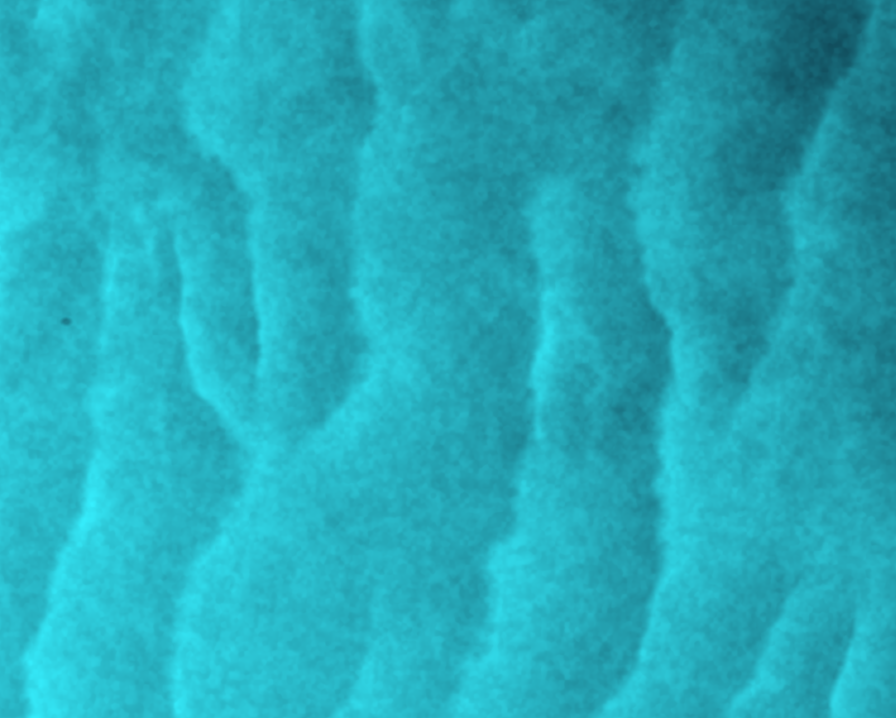
A Shadertoy shader for this texture:

```glsl
// Soft turquoise sand ripples seen through shallow water, with forked crests and murky patches.
#define SPACING 0.19
#define SLANT 0.09
#define WARP 0.10
#define FORKS 12
#define CREST_WIDTH 0.13
#define RIPPLE 0.135
#define VEINS 0.045
#define MOTTLE 0.085
#define GRAIN 0.070
#define MURK 0.14
#define DEEP vec3(0.09, 0.41, 0.47)
#define BRIGHT vec3(0.18, 0.80, 0.86)

const float TAU = 6.2831853;

vec3 hash3(vec2 p) {
    vec3 q = fract(p.xyx * vec3(0.1031, 0.1030, 0.0973));
    q += dot(q, q.yzx + 33.33);
    return fract((q.xxy + q.yzz) * q.zyx);
}

// Cellular noise: each cell's random weight is blended by distance, -0.5 to 0.5
float cells(vec2 p) {
    vec2 id = floor(p), f = fract(p);
    vec2 sum = vec2(0.0);
    for (int j = -1; j <= 1; j++)
    for (int i = -1; i <= 1; i++) {
        vec2 o = vec2(i, j);
        vec3 h = hash3(id + o + 57.0);
        vec2 d = o + 0.15 + 0.7 * h.xy - f;
        float w = exp(-4.5 * dot(d, d));
        sum += vec2(h.z * w, w);
    }
    return sum.x / sum.y - 0.5;
}

float layeredCells(vec2 p) {
    float total = 0.0, amp = 0.45;
    for (int i = 0; i < 5; i++) {
        total += amp * cells(p);
        p = mat2(1.6, 1.2, -1.2, 1.6) * p + 7.3;
        amp *= 0.68;
    }
    return total;
}

// Gap between the nearest and second nearest cell point: zero on the borders
float cellGap(vec2 p) {
    vec2 id = floor(p), f = fract(p);
    vec2 nearest = vec2(9.0);
    for (int j = -1; j <= 1; j++)
    for (int i = -1; i <= 1; i++) {
        vec2 o = vec2(i, j);
        float d = length(o + 0.1 + 0.8 * hash3(id + o + 91.0).xy - f);
        nearest = d < nearest.x ? vec2(d, nearest.x) : vec2(nearest.x, min(nearest.y, d));
    }
    return nearest.y - nearest.x;
}

// Ripple phase; each fork adds one turn, so a crest splits or ends there.
// The second value fades the relief close to a fork.
vec2 ripplePhase(vec2 p) {
    float bend = WARP * cells(p * vec2(3.2, 2.8)) + 0.48 * WARP * cells(p * 9.0 + 4.0)
               + 0.14 * WARP * cells(p * 26.0) + 0.08 * WARP * cells(p * 65.0)
               + 0.016 * sin(8.0 * p.y + 3.0 * p.x) + 0.008 * sin(17.0 * p.y - 5.0 * p.x);
    float phase = (p.x - SLANT * p.y + bend) / SPACING;
    float relief = 1.0;
    for (int i = 0; i < FORKS; i++) {
        float n = float(i);
        vec2 centre = fract(vec2(0.618, 0.755) * n + vec2(0.33, 0.42)) * vec2(1.25, 1.0);
        vec2 d = (p - centre) * vec2(1.0, 0.55);
        float turn = mod(n, 2.0) * 2.0 - 1.0;
        phase += turn * atan(d.y, d.x) / TAU;
        relief *= smoothstep(0.0, 0.04, length(d));
    }
    return vec2(phase, relief);
}

// Steep lit edge on the left, long slope into shade on the right
float crestProfile(float phase) {
    float t = fract(phase);
    float slope = 1.0 - smoothstep(0.0, 0.95, t);
    float rim = 0.18 * exp(-pow((t - CREST_WIDTH) / 0.07, 2.0));
    return smoothstep(0.0, CREST_WIDTH, t) * (slope + rim);
}

void mainImage(out vec4 fragColor, in vec2 fragCoord) {
    vec2 p = fragCoord / iResolution.y;
    float right = iResolution.x / iResolution.y;

    // Ripples, stronger in some places than in others
    vec2 ripple = ripplePhase(p);
    float strength = 1.0 + 0.9 * cells(p * 3.5 + 20.0) + 0.7 * cells(p * 11.0 + 5.0);
    float shade = (crestProfile(ripple.x) - 0.42) * ripple.y * strength * RIPPLE;

    // Light falls off to the right and to the top
    float light = 0.674 - 0.125 * (p.x - 0.5 * right) - 0.095 * (p.y - 0.5) + shade;

    // Faint net of small tall hollows with soft bright borders, in scattered places
    float cloud = layeredCells(p * 7.0 + 11.0);
    vec2 sway = 0.10 * vec2(cells(p * 9.0 + 31.0), cells(p * 9.0 + 47.0))
              + 0.025 * vec2(cells(p * 30.0 + 3.0), cells(p * 30.0 + 17.0));
    float gap = cellGap((p + sway) * vec2(9.5, 4.2));
    float place = smoothstep(-0.08, 0.22, cells(p * 3.0 + 63.0)) * (0.8 + 1.2 * cells(p * 8.0 + 71.0));
    light += VEINS * place * (0.8 * exp(-pow(gap / 0.18, 2.0)) - 0.7 * smoothstep(0.05, 0.5, gap) + 0.15);

    // Cloudy mottling and fine grain
    light += MOTTLE * cloud;
    light += GRAIN * (cells(p * 75.0) + 0.8 * cells(p * 150.0));

    // Murky patches: the upper right corner and a small one below the middle
    float corner = smoothstep(0.6, 0.0, length(p - vec2(right, 1.0)) + 0.45 * cloud);
    float patchy = smoothstep(0.1, 0.0, length(p - vec2(0.82, 0.43)) + 0.18 * cloud);
    light -= MURK * corner + 0.4 * MURK * patchy;

    // A lone dark speck
    vec2 s = p - vec2(0.0925, 0.552);
    light -= 0.2 * smoothstep(0.01, 0.002, length(s * vec2(0.9, 1.2)));

    float tone = (light - DEEP.g) / (BRIGHT.g - DEEP.g);
    fragColor = vec4(clamp(mix(DEEP, BRIGHT, tone), 0.0, 1.0), 1.0);
}
```
